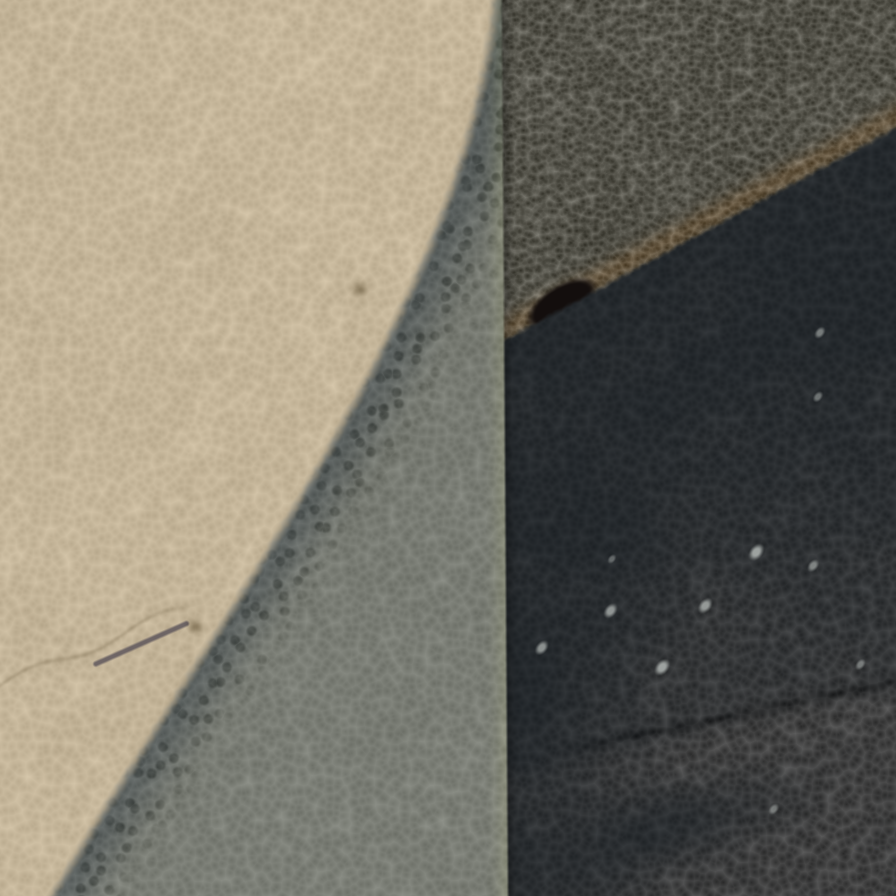
A WebGL 1 fragment shader for this texture:

```glsl
precision highp float;
uniform vec2 u_resolution;

const vec3 SAND = vec3(0.775, 0.715, 0.605);
const vec3 SHADE = vec3(0.475, 0.487, 0.455);
const vec3 SHADE_RIM = vec3(0.335, 0.36, 0.36);
const vec3 WALL = vec3(0.345, 0.34, 0.305);
const vec3 WALL_LIP = vec3(0.43, 0.36, 0.26);
const vec3 HOLE = vec3(0.075, 0.055, 0.05);
const vec3 ASPHALT = vec3(0.145, 0.163, 0.178);
const vec3 DUSTY = vec3(0.265, 0.265, 0.265);
const vec3 TWIG = vec3(0.37, 0.34, 0.36);
const vec3 SPECK = vec3(0.66, 0.68, 0.67);
const float GRAIN_SCALE = 105.0;
const float SPECK_SCALE = 17.0;
const float SPECK_RARITY = 0.84;

vec2 hash2(vec2 p) {
  vec2 q = vec2(dot(p, vec2(127.1, 311.7)), dot(p, vec2(269.5, 183.3)));
  return fract(sin(q) * 43758.55);
}

// Distance to the nearest jittered cell point, centred near zero.
float cellNoise(vec2 p) {
  vec2 cell = floor(p);
  float nearest = 2.0;
  for (int j = -1; j <= 1; j++) {
    for (int i = -1; i <= 1; i++) {
      vec2 c = cell + vec2(float(i), float(j));
      nearest = min(nearest, length(c + hash2(c) - p));
    }
  }
  return nearest - 0.47;
}

// Broad mottling from layered, warped sines.
float mottle(vec2 p) {
  float sum = 0.0;
  float amp = 0.5;
  for (int i = 0; i < 4; i++) {
    sum += amp * sin(p.x + 1.7 * sin(p.y)) * sin(p.y * 1.1 + 1.3 * sin(p.x * 0.8));
    p = mat2(1.5, 1.1, -1.1, 1.5) * p + 2.3;
    amp *= 0.6;
  }
  return sum;
}

float segment(vec2 p, vec2 a, vec2 b) {
  vec2 ab = b - a;
  return length(p - a - ab * clamp(dot(p - a, ab) / dot(ab, ab), 0.0, 1.0));
}

float band(float d, float width) {
  return exp(-d * d / (width * width));
}

// Sparse pale chips, one candidate per grid cell.
float specks(vec2 p) {
  vec2 cell = floor(p);
  vec2 chance = hash2(cell + 41.0);
  vec2 d = fract(p) - 0.25 - 0.5 * hash2(cell);
  d.y -= 0.4 * d.x;
  float radius = 0.06 + 0.07 * chance.y;
  return step(SPECK_RARITY, chance.x) * (0.4 + 0.6 * chance.y)
    * (1.0 - smoothstep(radius * 0.4, radius * 1.4, length(d)));
}

vec3 sunlitSand(vec2 p, float grain) {
  vec2 along = mat2(0.9, 0.42, -0.42, 0.9) * p;
  float scratch = cellNoise(along * vec2(70.0, 7.0));
  vec3 col = SAND + 0.075 * grain + 0.025 * scratch + 0.016 * mottle(p * 18.0);
  float crackY = 0.235 + 0.42 * p.x + 0.006 * sin(p.x * 45.0);
  float crackFade = 1.0 - smoothstep(0.16, 0.24, p.x);
  col -= 0.09 * band(p.y - crackY, 0.003) * crackFade;
  float twig = segment(p, vec2(0.107, 0.259), vec2(0.208, 0.304));
  col = mix(col, TWIG, 0.85 * (1.0 - smoothstep(0.001, 0.0045, twig)));
  float pit = min(length(p - vec2(0.401, 0.677)), length(p - vec2(0.218, 0.301)));
  return col - 0.22 * band(pit, 0.007);
}

vec3 shadedSlab(vec2 p, float grain, float depth, float corner) {
  float rim = 1.0 - smoothstep(0.0, 0.075, depth);
  vec3 col = mix(SHADE, SHADE_RIM, 0.85 * rim);
  col += 0.025 * (0.5 - p.y) + 0.09 * grain + 0.012 * mottle(p * 20.0);
  float pits = smoothstep(0.1, 0.3, -cellNoise(p * 50.0));
  col -= 0.11 * pits * band(depth - 0.035, 0.04);
  return col + vec3(0.055, 0.055, 0.02) * band(corner, 0.013);
}

vec3 roughWall(vec2 p, float height) {
  float grain = cellNoise(p * vec2(85.0, 115.0)) + 0.6 * cellNoise(p * 160.0);
  vec3 col = mix(WALL, WALL_LIP, 0.8 * band(height - 0.012, 0.016));
  col += 0.2 * grain + 0.025 * mottle(p * 22.0);
  vec2 d = p - vec2(0.627, 0.661);
  d.y -= 0.45 * d.x;
  float hole = length(d / vec2(0.039, 0.023));
  return mix(col, HOLE, 1.0 - smoothstep(0.75, 1.1, hole));
}

vec3 darkGround(vec2 p, float grain) {
  float seamY = 0.168 + 0.21 * (p.x - 0.66);
  float dust = 0.75 * smoothstep(0.6, 0.05, p.y - 0.35 * (p.x - 0.7));
  dust *= smoothstep(0.55, 0.8, p.x);
  dust += 0.3 * (1.0 - smoothstep(-0.03, 0.01, p.y - seamY));
  vec2 d = p - vec2(0.74, 0.075);
  d.y -= 0.25 * d.x;
  dust *= 1.0 - 0.85 * band(length(d / vec2(0.13, 0.045)), 1.0);
  dust = clamp(dust + 0.16 * mottle(p * 16.0), 0.0, 1.0);
  vec3 col = mix(ASPHALT, DUSTY, dust) + (0.05 + 0.1 * dust) * grain;
  col -= 0.07 * band(p.y - seamY, 0.005) * smoothstep(0.6, 0.7, p.x);
  return mix(col, SPECK, specks(p * SPECK_SCALE));
}

void main() {
  vec2 p = gl_FragCoord.xy / u_resolution;
  float aa = 1.0 / u_resolution.y;
  float grain = cellNoise(p * GRAIN_SCALE) + 0.5 * cellNoise(p * GRAIN_SCALE * 0.5 + 9.0);

  // Boundaries: curved shadow, upright corner, sloping wall foot.
  float shadowX = 0.059 + p.y * (0.5925 + p.y * (0.2015 - 0.3 * p.y));
  float depth = p.x - shadowX + 0.004 * grain;
  float corner = p.x - (0.567 - 0.007 * p.y);
  float height = p.y - (0.622 + 0.542 * (p.x - 0.567)) + 0.003 * grain;

  vec3 left = mix(sunlitSand(p, grain), shadedSlab(p, grain, depth, corner),
    smoothstep(-0.009, 0.009, depth));
  vec3 right = mix(darkGround(p, grain), roughWall(p, height),
    smoothstep(-0.003 - aa, 0.003 + aa, height));
  right *= 1.0 - 0.25 * band(corner, 0.008);
  vec3 col = mix(left, right, smoothstep(-0.001 - aa, 0.001 + aa, corner));
  gl_FragColor = vec4(clamp(col, 0.0, 1.0), 1.0);
}
```
